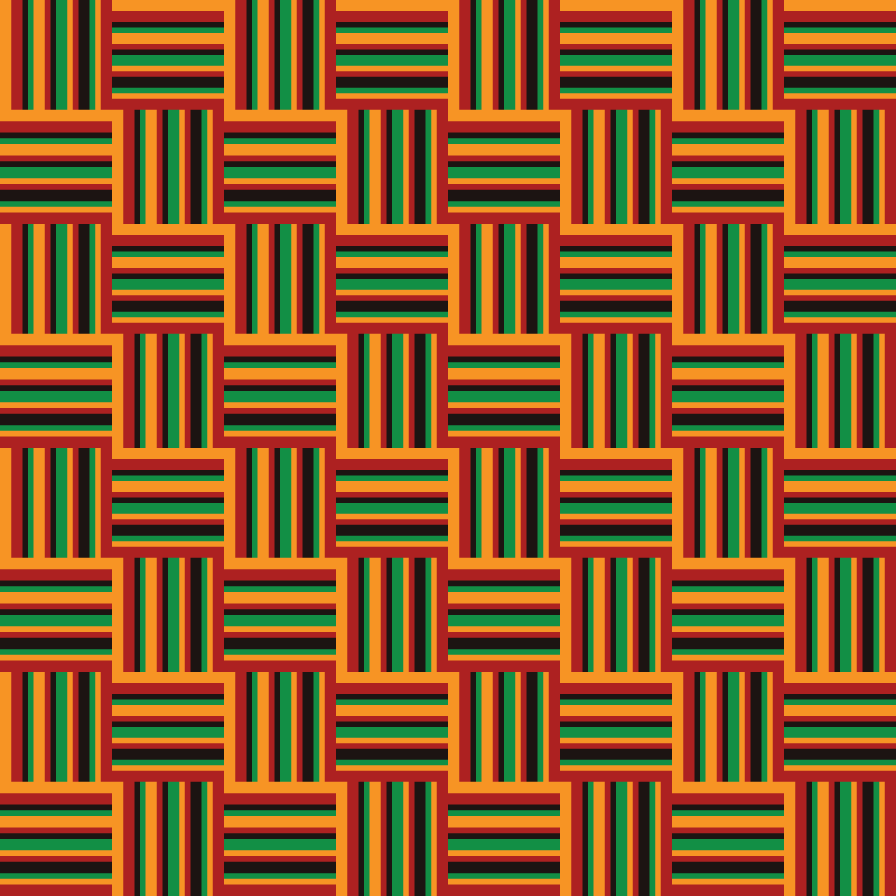
A WebGL 1 fragment shader for this pattern:

```glsl
precision highp float;
// Basket weave of striped blocks, alternately upright and lying flat, in four cloth colours.

uniform vec2 u_resolution;

// Four threads in a fixed cycle: orange, red, black, green
vec3 threadColor(float index) {
    float k = mod(index, 4.0);
    if (k < 0.5) return vec3(0.97, 0.58, 0.14);
    if (k < 1.5) return vec3(0.68, 0.13, 0.13);
    if (k < 2.5) return vec3(0.11, 0.08, 0.07);
    return vec3(0.07, 0.56, 0.27);
}

// Fourteen stripes fill 20 units; the first and every third one are double width
vec3 stripes(float across) {
    float position = across * 20.0;
    float start = 0.0;
    vec3 color = threadColor(0.0);
    for (int i = 0; i < 14; i++) {
        float index = float(i);
        if (position >= start) color = threadColor(index);
        bool wide = i == 0 || abs(mod(index, 3.0) - 1.0) < 0.5;
        start += wide ? 2.0 : 1.0;
    }
    return color;
}

// Eight by eight blocks, counted from the upper left
vec3 weave(vec2 uv) {
    vec2 grid = vec2(uv.x * 8.0, (1.0 - uv.y) * 4.0);
    float column = floor(grid.x);

    // Rows come in pairs, the upper one slightly shorter
    float split = 0.49;
    float pairY = fract(grid.y);
    float lower = step(split, pairY);
    float row = floor(grid.y) * 2.0 + lower;
    float localY = mix(pairY / split, (pairY - split) / (1.0 - split), lower);

    bool upright = mod(column + row, 2.0) < 0.5;
    return stripes(upright ? fract(grid.x) : localY);
}

void main() {
    // Average a 4 by 4 set of samples to smooth the edges
    vec3 color = vec3(0.0);
    for (int j = 0; j < 4; j++) {
        for (int i = 0; i < 4; i++) {
            vec2 offset = (vec2(float(i), float(j)) + 0.5) / 4.0 - 0.5;
            color += weave((gl_FragCoord.xy + offset) / u_resolution);
        }
    }
    gl_FragColor = vec4(color / 16.0, 1.0);
}
```
